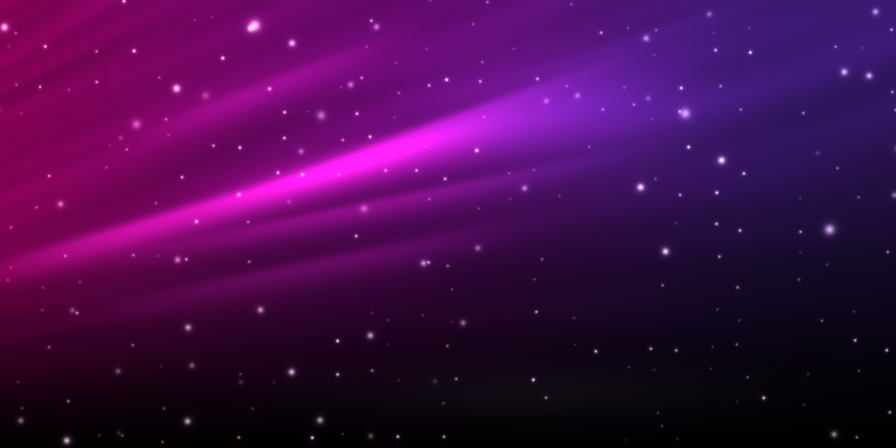
Give the GLSL for this background, as a Shadertoy shader.

```glsl
// Magenta and violet light rays fanning across a dark starry sky.

// Sky colours along the top, from left to right
const vec3 SKY_LEFT   = vec3(0.53, 0.00, 0.31);
const vec3 SKY_MIDDLE = vec3(0.40, 0.035, 0.43);
const vec3 SKY_RIGHT  = vec3(0.23, 0.10, 0.45);

// Light colours
const vec3 RAY_MAGENTA = vec3(0.52, 0.07, 0.46);
const vec3 RAY_VIOLET  = vec3(0.24, 0.10, 0.44);
const vec3 VIOLET_HAZE = vec3(0.09, 0.04, 0.16);
const vec3 FLOOR_HAZE  = vec3(0.035, 0.035, 0.04);
const vec3 STAR_TINT   = vec3(1.00, 0.86, 1.00);

// Fan of faint rays
const vec2  FAN_ORIGIN   = vec2(-1.5, 0.0);
const float FAN_DENSITY  = 34.0;
const float FAN_STRENGTH = 0.28;

// Stars: each layer has larger and rarer stars
const int   STAR_LAYERS = 3;
const float STAR_CELL   = 0.065;
const float STAR_RADIUS = 0.0030;

vec2 hash2(vec2 p) {
    vec3 q = fract(p.xyx * vec3(0.1031, 0.1030, 0.0973));
    q += dot(q, q.yzx + 33.33);
    return fract((q.xx + q.yz) * q.zy);
}

float cornerGradient(vec2 cell, vec2 offset) {
    return dot(hash2(cell + 50.0) * 2.0 - 1.0, offset);
}

float gradientNoise(vec2 p) {
    vec2 i = floor(p), f = fract(p);
    vec2 u = f * f * f * (f * (f * 6.0 - 15.0) + 10.0);
    vec2 e = vec2(1.0, 0.0);
    return mix(
        mix(cornerGradient(i, f), cornerGradient(i + e, f - e), u.x),
        mix(cornerGradient(i + e.yx, f - e.yx), cornerGradient(i + 1.0, f - 1.0), u.x),
        u.y);
}

float glow(vec2 p, vec2 center, vec2 size) {
    vec2 d = (p - center) / size;
    return exp(-dot(d, d));
}

// Beam from a to b, fading at its ends, with separate upper and lower widths
float beam(vec2 p, vec2 a, vec2 b, float upper, float lower) {
    vec2 axis = b - a;
    float along = dot(p - a, axis) / dot(axis, axis);
    float side = dot(p - a, normalize(vec2(-axis.y, axis.x)));
    float d = side / (side > 0.0 ? upper : lower);
    float fade = max(4.0 * along * (1.0 - along), 0.0);
    return fade * fade * exp(-d * d);
}

vec3 sky(vec2 p) {
    vec3 color = mix(SKY_LEFT, SKY_MIDDLE, smoothstep(-0.3, 1.0, p.x));
    color = mix(color, SKY_RIGHT, smoothstep(0.8, 1.8, p.x));
    float horizon = mix(0.55, 1.10, p.x * 0.5);
    return color * smoothstep(-0.05, horizon, p.y);
}

float beams(vec2 p) {
    float light = 0.85 * beam(p, vec2(-0.20, 0.345), vec2(1.20, 0.755), 0.018, 0.040);
    light += 0.55 * beam(p, vec2(0.40, 0.51), vec2(1.50, 0.908), 0.014, 0.035);
    light += 0.75 * beam(p, vec2(0.35, 0.525), vec2(1.65, 0.85), 0.040, 0.050);
    light += 0.42 * beam(p, vec2(0.10, 0.39), vec2(1.60, 0.70), 0.014, 0.030);
    light += 0.28 * beam(p, vec2(0.10, 0.285), vec2(1.30, 0.53), 0.016, 0.045);
    light += 0.35 * beam(p, vec2(0.20, 0.655), vec2(1.00, 0.96), 0.018, 0.035);
    light += 0.25 * beam(p, vec2(0.90, 0.74), vec2(1.90, 1.06), 0.020, 0.040);
    return light;
}

float stars(vec2 p) {
    float light = 0.0;
    for (int i = 0; i < STAR_LAYERS; i++) {
        float layer = float(i);
        float scale = exp2(layer);
        vec2 grid = p / (STAR_CELL * scale) + layer * 17.3;
        vec2 cell = floor(grid);
        vec2 center = 0.2 + 0.6 * hash2(cell);
        vec2 traits = hash2(cell + 91.7);
        float radius = STAR_RADIUS * (1.0 + layer) * mix(0.7, 1.15, traits.y);
        float d = length(fract(grid) - center) * STAR_CELL * scale / radius;
        float present = step(traits.x, 0.42 - 0.08 * layer);
        float bright = mix(0.15, 0.85, traits.y * traits.y);
        light += present * bright * (exp(-d * d) + 0.15 * exp(-d * d * 0.25));
    }
    return light;
}

void mainImage(out vec4 fragColor, in vec2 fragCoord) {
    // Height runs from 0 to 1, width from 0 to 2 on a 2:1 canvas
    vec2 p = fragCoord / iResolution.xy * vec2(2.0, 1.0);

    // Sky streaked by the fan of faint rays
    vec2 ray = p - FAN_ORIGIN;
    float streaks = gradientNoise(vec2(ray.y / ray.x * FAN_DENSITY, p.x * 1.3));
    vec3 color = sky(p) * (1.0 + FAN_STRENGTH * streaks);

    // Bright beams and soft haze
    color += mix(RAY_MAGENTA, RAY_VIOLET, smoothstep(0.8, 1.5, p.x)) * beams(p);
    color += VIOLET_HAZE * glow(p, vec2(1.28, 0.74), vec2(0.35, 0.16));
    color += FLOOR_HAZE * glow(p, vec2(1.20, 0.12), vec2(0.40, 0.06));

    color += STAR_TINT * stars(p);
    fragColor = vec4(clamp(color, 0.0, 1.0), 1.0);
}
```
